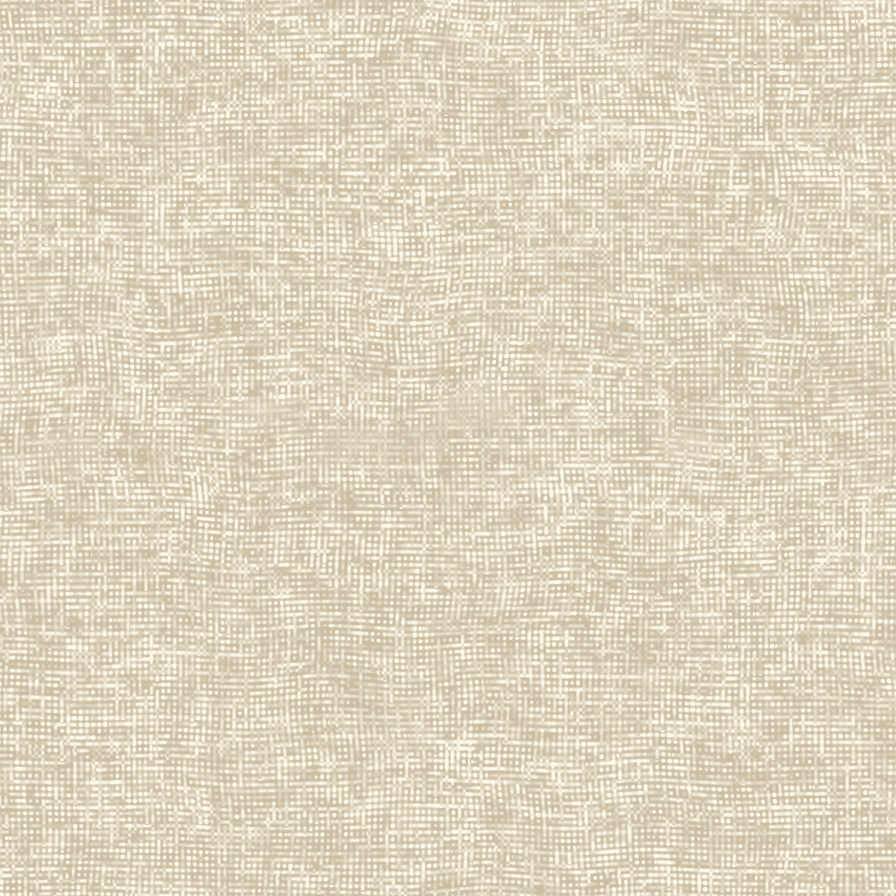
Reproduce this texture procedurally as a Shadertoy shader.

```glsl
#define THREADS vec2(148.0, 140.0)
#define SHADOW_COLOR vec3(0.81, 0.755, 0.653)
#define LIGHT_COLOR vec3(0.97, 0.955, 0.89)
#define BASE_LEVEL -0.12
#define KNOT_GAIN 0.58
#define WEFT_GAIN 0.32
#define WARP_GAIN 0.20
#define FLECK_GAIN 0.45
#define CLOUD_GAIN 0.22
#define STAIN_GAIN 0.5
#define WOBBLE 1.2
#define TAU 6.2831853

float hash(vec2 p) {
    return fract(sin(dot(p, vec2(127.1, 311.7))) * 43758.5453);
}

float valueNoise(vec2 p) {
    vec2 cell = floor(p);
    vec2 t = smoothstep(0.0, 1.0, fract(p));
    float low = mix(hash(cell), hash(cell + vec2(1.0, 0.0)), t.x);
    float high = mix(hash(cell + vec2(0.0, 1.0)), hash(cell + 1.0), t.x);
    return mix(low, high, t.y);
}

// Rounded thread profile: zero in the gaps, one along the middle
float ridge(float x) {
    return 0.5 - 0.5 * cos(TAU * x);
}

// Light crossings along x, staggered by half a thread in random runs
float knots(vec2 thread, float seed) {
    float row = floor(thread.y);
    float run = valueNoise(vec2(thread.x * 0.3, row + seed));
    float x = thread.x + 0.5 * smoothstep(0.46, 0.6, run);
    float strength = 0.1 + 1.8 * hash(vec2(floor(x) + seed, row));
    return strength * ridge(x) * ridge(thread.y);
}

void mainImage(out vec4 fragColor, in vec2 fragCoord) {
    vec2 uv = fragCoord / iResolution.y;

    // Slightly wavy thread grid
    vec2 thread = uv * THREADS;
    thread += WOBBLE * vec2(valueNoise(uv * vec2(9.0, 14.0) + 3.0),
                            valueNoise(uv * vec2(11.0, 8.0) + 23.0));
    vec2 id = floor(thread);

    // Crossings staggered along rows and along columns mix dots and checks
    float patches = valueNoise(thread * vec2(0.12, 0.3) + 17.0);
    float streaks = valueNoise(thread * vec2(0.6, 0.15) + 71.0);
    float crossing = knots(thread, 40.0) + knots(thread.yx, 210.0);
    crossing *= 0.4 + 0.65 * patches + 0.55 * streaks;

    // Threads that come to the surface in short runs
    float weft = 2.0 * valueNoise(vec2(thread.x * 0.32, id.y + 409.0));
    float warp = 2.0 * valueNoise(vec2(id.x + 305.0, thread.y * 0.35));
    float weave = BASE_LEVEL + KNOT_GAIN * crossing
        + WEFT_GAIN * weft * ridge(thread.y)
        + WARP_GAIN * warp * ridge(thread.x);

    // Small flecks, wider than tall
    weave += FLECK_GAIN * (valueNoise(thread * vec2(0.5, 0.95) + 130.0) - 0.5);

    // Broad uneven tone
    float cloud = 0.5 * valueNoise(uv * vec2(9.0, 14.0))
        + 0.5 * valueNoise(uv * vec2(22.0, 38.0) + 30.0);
    weave += CLOUD_GAIN * (cloud - 0.5);

    // Flattened, slightly cloudy band across the middle
    float band = 1.0 - smoothstep(0.02, 0.07, abs(uv.y - 0.53));
    float blotch = valueNoise(uv * vec2(13.0, 24.0) + 55.0);
    float stain = band * smoothstep(0.4, 0.75, blotch);
    weave = mix(weave, 0.2 + 0.3 * cloud, STAIN_GAIN * stain);

    vec3 color = mix(SHADOW_COLOR, LIGHT_COLOR, clamp(weave, -0.06, 1.1));
    fragColor = vec4(color, 1.0);
}
```
